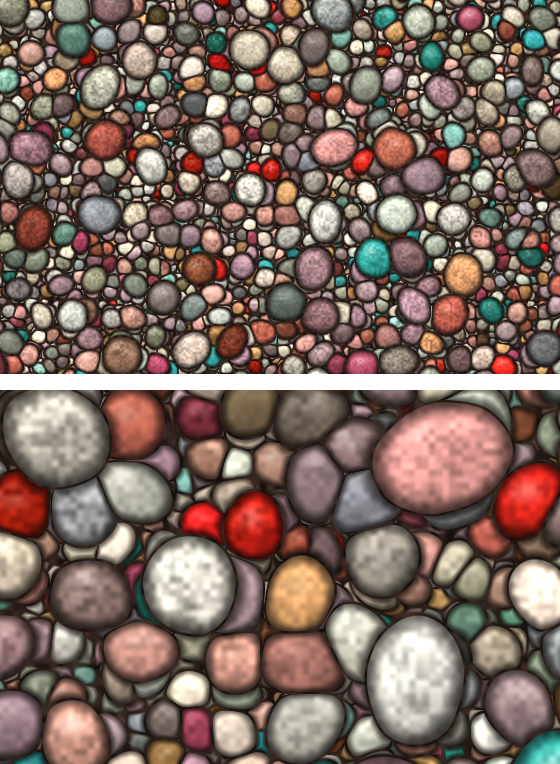
Top, the full canvas; bottom, a detail of the centre.
Give the GLSL for this texture, as a WebGL 1 fragment shader.

```glsl
precision highp float;
uniform vec2 u_resolution;

#define CELL 0.115       // grid pitch of the largest pebbles
#define SHRINK 0.58      // pitch ratio from one size to the next
#define ROUNDING 24.0    // higher gives sharper pebble corners
#define GAP 0.0005       // half width of the cracks
#define WARP 0.007       // irregularity of the outlines
#define GRAIN 0.55       // strength of the stone texture
#define GLOSS 0.50       // strength of the wet highlights
#define EXPOSURE 1.20

vec4 hash4(vec2 p) {
  vec4 q = fract(p.xyxy * vec4(0.1031, 0.1030, 0.0973, 0.1099));
  q += dot(q, q.wzxy + 33.33);
  return fract((q.xxyz + q.yzzw) * q.zywx);
}

float noise(vec2 p) {
  vec2 i = floor(p), f = fract(p);
  f = f * f * (3.0 - 2.0 * f);
  float low = mix(hash4(i).x, hash4(i + vec2(1.0, 0.0)).x, f.x);
  float high = mix(hash4(i + vec2(0.0, 1.0)).x, hash4(i + 1.0).x, f.x);
  return mix(low, high, f.y);
}

vec3 stoneColor(float pick) {
  if (pick < 0.20) return vec3(0.65, 0.65, 0.59);  // sage grey
  if (pick < 0.36) return vec3(0.78, 0.72, 0.63);  // cream
  if (pick < 0.53) return vec3(0.57, 0.46, 0.47);  // mauve
  if (pick < 0.62) return vec3(0.47, 0.48, 0.47);  // slate
  if (pick < 0.73) return vec3(0.70, 0.50, 0.44);  // dusty pink
  if (pick < 0.79) return vec3(0.70, 0.52, 0.32);  // ochre
  if (pick < 0.85) return vec3(0.60, 0.32, 0.24);  // terracotta
  if (pick < 0.89) return vec3(0.54, 0.23, 0.29);  // plum
  if (pick < 0.92) return vec3(0.47, 0.65, 0.58);  // pale jade
  if (pick < 0.965) return vec3(0.17, 0.52, 0.49); // teal
  if (pick < 0.985) return vec3(0.70, 0.11, 0.08); // red
  return vec3(0.36, 0.31, 0.19);                   // moss brown
}

// Colour of one stone; offset runs from its centre in units of its radius
vec3 shadeStone(vec2 uv, vec2 id, vec2 offset, float depth) {
  vec4 look = hash4(id + 713.0);
  vec2 local = uv + look.zw * 9.0;
  float blotch = noise(local * 48.0) - 0.5;
  float speckle = noise(local * 165.0) - 0.5;
  vec3 stone = stoneColor(look.x) * mix(0.68, 1.20, look.y);
  stone += 0.05 * (look.zwy - 0.5);
  float roughness = GRAIN * mix(0.45, 1.1, look.z);
  stone *= 1.0 + roughness * (0.55 * blotch + 0.8 * speckle);

  // Domed shading, lit from above, darkening into the cracks
  float light = 0.96 + 0.26 * dot(offset, vec2(-0.25, 0.9));
  light *= mix(0.36, 1.0, smoothstep(0.0, 1.0, depth));
  stone *= light * EXPOSURE;

  // Wet highlight near the top, broken up by the texture
  vec2 away = (offset - vec2(-0.12, 0.34)) * vec2(1.0, 1.5);
  float shine = exp(-6.0 * dot(away, away)) * smoothstep(0.3, 1.0, depth);
  shine *= GLOSS * mix(0.2, 1.0, look.w) * (0.65 + 1.2 * blotch + 0.8 * speckle);
  return mix(stone, vec3(0.95, 0.94, 0.91), clamp(shine, 0.0, 0.9));
}

void main() {
  vec2 uv = gl_FragCoord.xy / u_resolution.y;
  float pixel = 1.0 / u_resolution.y;
  vec2 p = uv + WARP * (vec2(noise(uv * 26.0), noise(uv * 26.0 + 51.0)) - 0.5);

  // Dark grit between the pebbles
  vec3 color = vec3(0.17, 0.12, 0.10) * (0.4 + 1.1 * noise(uv * 150.0));

  // Large pebbles lie over smaller ones, which fill the room left over
  float cell = CELL, clearance = 1.0;
  for (int layer = 0; layer < 4; layer++) {
    float level = float(layer);
    float presence = 0.36 + 0.32 * level;
    float crowding = cell * (0.08 + 0.06 * level);
    float sharpness = ROUNDING / cell;
    vec2 shift = 61.0 * vec2(level + 1.0);
    vec2 base = floor(p / cell);

    // Nearest rim; the other rims add up to a soft second
    float nearest = 1.0, radius = cell;
    float others = exp(-sharpness * crowding);
    vec2 offset = vec2(0.0), id = vec2(0.0);
    for (int y = -1; y <= 1; y++) {
      for (int x = -1; x <= 1; x++) {
        vec2 site = base + vec2(float(x), float(y)) + shift;
        vec4 rnd = hash4(site);
        vec4 form = hash4(site + 331.0);
        if (rnd.w > presence) continue;
        vec2 d = p - (site - shift + 0.15 + 0.7 * rnd.xy) * cell;
        float r = cell * mix(0.30, 0.42, rnd.z);
        float angle = 3.1416 * form.x;
        vec2 axis = vec2(cos(angle), sin(angle));
        float stretch = 1.0 + 0.16 * form.y;
        vec2 q = vec2(dot(d, axis) / stretch, dot(d, vec2(-axis.y, axis.x)) * stretch);
        float rim = length(q) - r;
        others += exp(-sharpness * max(rim, nearest));
        if (rim < nearest) {
          nearest = rim;
          radius = r + crowding;
          offset = d / radius;
          id = site;
        }
      }
    }
    float edge = 0.5 * (-log(others) / sharpness - nearest) - GAP;
    edge = min(edge, 0.5 * clearance - GAP);
    if (edge > 0.0) {
      float depth = edge / (0.16 * radius + 0.0008);
      vec3 stone = shadeStone(uv, id, offset, depth);
      color = mix(color, stone, smoothstep(0.0, 0.7 * pixel, edge));
      break;
    }
    clearance = min(clearance, -2.0 * edge);
    cell *= SHRINK;
  }
  gl_FragColor = vec4(clamp(color, 0.0, 1.0), 1.0);
}
```
